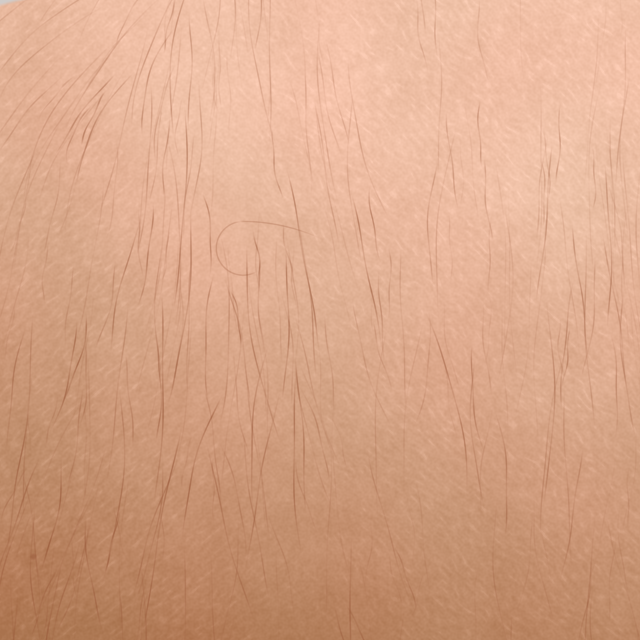
Write a Shadertoy shader that draws this texture.

```glsl
// Softly lit skin with fine diagonal creases, mottling and long thin scattered hairs
#define HAIR_COUNT 300
#define HAIR_WIDTH 0.0023
#define HAIR_LENGTH 0.15
#define HAIR_OPACITY 0.50
#define HAIR_COLOR vec3(0.58, 0.32, 0.20)
#define SKIN_DARK vec3(0.70, 0.49, 0.35)
#define SKIN_LIGHT vec3(0.95, 0.762, 0.662)
#define CREASE_SCALE 165.0
#define CREASE_STRENGTH 0.13
#define GRAIN_STRENGTH 0.09
#define MOTTLE_STRENGTH 0.09
#define LIGHT_CONTRAST 1.08

vec4 hash4(vec2 p) {
    vec4 q = fract(p.xyxy * vec4(0.1031, 0.1030, 0.0973, 0.1099));
    q += dot(q, q.wzxy + 33.33);
    return fract((q.xxyz + q.yzzw) * q.zywx);
}

float gradientNoise(vec2 p) {
    vec2 cell = floor(p), f = p - cell;
    vec2 u = f * f * (3.0 - 2.0 * f);
    vec4 corner;
    for (int i = 0; i < 4; i++) {
        vec2 o = vec2(i & 1, i >> 1);
        float angle = 6.2832 * hash4(cell + o + 200.0).x;
        corner[i] = dot(vec2(cos(angle), sin(angle)), f - o);
    }
    return mix(mix(corner.x, corner.y, u.x), mix(corner.z, corner.w, u.x), u.y);
}

// Noise stretched along a fixed angle
float streaks(vec2 p, float angle, float stretch) {
    vec2 along = vec2(cos(angle), sin(angle));
    return gradientNoise(vec2(dot(p, along) / stretch, dot(p, vec2(-along.y, along.x))));
}

float stroke(float dist, float width) {
    return 1.0 - smoothstep(0.0, width, abs(dist));
}

// Broad lighting: 0 is the shaded lower edge, 1 the bright upper part
float lighting(vec2 p) {
    float light = 1.0 - pow(1.0 - p.y, 1.5);
    light += 0.24 * (p.x - 0.45) * (1.0 - p.y);
    light -= 0.20 * smoothstep(0.35, 0.0, p.x) * smoothstep(0.05, 0.5, p.y);
    light -= 0.06 * smoothstep(0.8, 1.0, p.x) * p.y;
    light = 0.60 + LIGHT_CONTRAST * (light - 0.56);
    float mottle = gradientNoise(p * 5.0) + 0.8 * gradientNoise(p * 12.0 + 5.0);
    mottle += 0.7 * gradientNoise(p * vec2(34.0, 24.0) + 3.0);
    return min(light, 0.98) + MOTTLE_STRENGTH * mottle;
}

// Creases rise to the right on the left side and fall on the right side
float skinRelief(vec2 p) {
    vec2 q = p * CREASE_SCALE + 1.2 * gradientNoise(p * 22.0);
    float side = smoothstep(0.15, 0.6, p.x + 0.25 * (p.y - 0.5));
    float rising = streaks(q, 0.7, 2.8), falling = streaks(q + 31.0, -0.8, 2.8);
    float crease = mix(rising, falling, side);
    float fleck = smoothstep(0.25, 0.55, crease + 0.3 * gradientNoise(p * 40.0));
    float grain = gradientNoise(p * 245.0) + 0.7 * gradientNoise(p * 130.0 + 9.0);
    return CREASE_STRENGTH * (crease + 0.5 * fleck) + GRAIN_STRENGTH * grain;
}

// One bent hair, written as x over y; returns its opacity
float hair(vec2 p, float id, float width) {
    vec4 a = hash4(vec2(id, 17.0)), b = hash4(vec2(id, 53.0));
    vec2 mid = vec2(pow(a.x, 1.15), a.y * 1.06 - 0.03);
    float sweep = smoothstep(0.36, 0.05, mid.x) * smoothstep(0.62, 0.98, mid.y);
    float lean = mix(0.22, -0.03, smoothstep(0.0, 0.42, mid.x));
    lean -= 0.16 * smoothstep(0.16, 0.0, abs(mid.x - 0.52));
    lean += (b.x - 0.5) * mix(0.65, 0.25, smoothstep(0.1, 0.6, mid.y)) + 0.9 * sweep;
    float span = HAIR_LENGTH * mix(0.3, 1.15, a.z) / sqrt(1.0 + lean * lean);
    float bend = span * (0.26 * (b.y - 0.5) + 0.35 * sweep);
    float s = (p.y - mid.y) / span;
    if (abs(s) > 1.0) return 0.0;
    float x = mid.x + lean * span * s + bend * s * s;
    x += 0.0014 * sin(s * 5.0 + 6.28 * b.z);
    float slope = lean + 2.0 * bend * s / span;
    float dist = (p.x - x) / sqrt(1.0 + slope * slope);
    float strength = mix(0.2, 1.0, a.w * a.w) * mix(1.1, 0.7, mid.x);
    strength *= mix(1.0, 0.65, smoothstep(0.6, 1.0, mid.y));
    // Opacity wanders along the hair
    strength *= 0.75 + 0.35 * sin(s * mix(4.0, 9.0, b.w) + 40.0 * b.z);
    return strength * smoothstep(1.0, 0.6, abs(s)) * stroke(dist, width);
}

// A single curled hair: an open ring running into a falling tail
float curledHair(vec2 p, float width) {
    vec2 q = p - vec2(0.38, 0.612);
    float ring = stroke(length(q) - 0.042, width);
    ring *= smoothstep(0.015, -0.005, q.x + 0.3 * q.y);
    float tail = stroke(q.y - 0.042 + 1.8 * q.x * q.x, width);
    tail *= smoothstep(-0.01, 0.005, q.x) * smoothstep(0.13, 0.07, q.x);
    return max(ring, tail);
}

void mainImage(out vec4 fragColor, in vec2 fragCoord) {
    vec2 uv = fragCoord / iResolution.xy;
    float pixel = 1.0 / min(iResolution.x, iResolution.y);
    float width = max(HAIR_WIDTH, 1.2 * pixel);

    // Skin
    float light = lighting(uv) + skinRelief(uv);
    vec3 color = mix(SKIN_DARK, SKIN_LIGHT, clamp(light, -0.15, 1.15));
    float blush = gradientNoise(uv * 5.0 + 40.0);
    color += blush * vec3(0.012, -0.012, -0.008);
    float mole = smoothstep(0.007, 0.002, length(uv - vec2(0.052, 0.13)));
    color = mix(color, HAIR_COLOR, 0.45 * mole);

    // Hairs
    float clearSkin = 1.0 - 0.5 * HAIR_OPACITY * curledHair(uv, width);
    for (int i = 0; i < HAIR_COUNT; i++)
        clearSkin *= 1.0 - HAIR_OPACITY * hair(uv, float(i), width);
    color = mix(HAIR_COLOR, color, clearSkin);

    // Pale backdrop showing at the upper left corner
    float corner = smoothstep(-0.004, 0.004, uv.y - 0.992 - 0.25 * uv.x);
    color = mix(color, vec3(0.82, 0.80, 0.79), corner);
    fragColor = vec4(color, 1.0);
}
```
